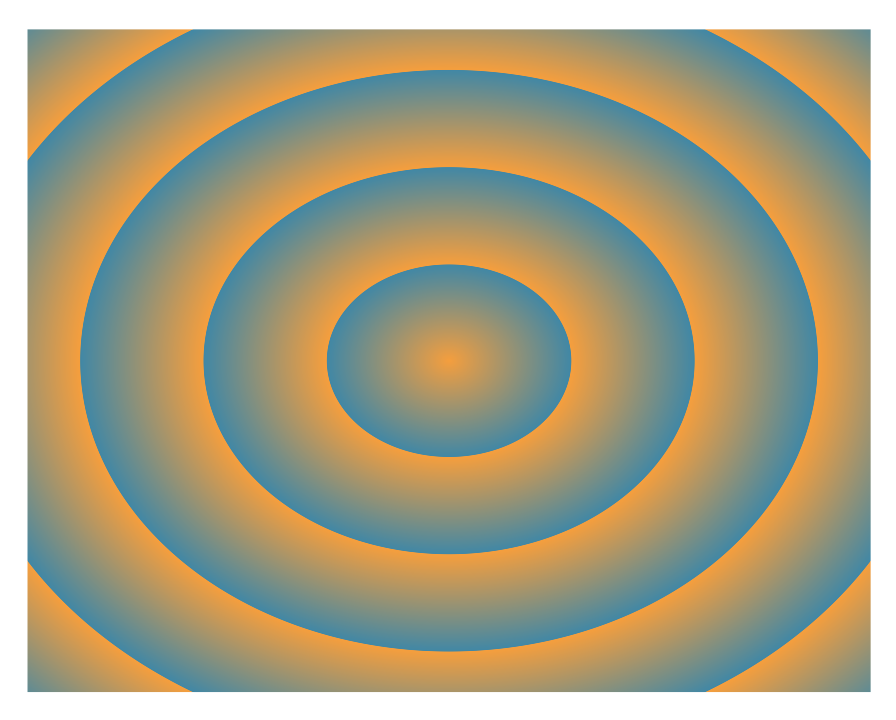
Reproduce this background procedurally as a Shadertoy shader.

```glsl
const vec3 MARGIN_COLOR = vec3(1.0);
const vec3 RING_INNER = vec3(0.96, 0.62, 0.24);
const vec3 RING_OUTER = vec3(0.25, 0.53, 0.65);

// All lengths are fractions of the canvas width and height
const vec2 CENTER = vec2(0.5012, 0.499);
const vec2 PANEL_HALF_SIZE = vec2(0.4705, 0.4602);
const vec2 RING_SPACING = vec2(0.1376, 0.1351);

// Sawtooth ramp from 0 to 1 with a softened drop at each whole radius
float ringRamp(float radius) {
    float width = max(length(vec2(dFdx(radius), dFdy(radius))), 1e-4);
    float phase = fract(radius + 0.5 * width);
    return phase * (1.0 - smoothstep(1.0 - width, 1.0, phase));
}

// Pixel coverage of a centred rectangle
float panelMask(vec2 offset) {
    vec2 inside = (PANEL_HALF_SIZE - abs(offset)) * iResolution.xy;
    vec2 coverage = clamp(inside + 0.5, 0.0, 1.0);
    return coverage.x * coverage.y;
}

void mainImage(out vec4 fragColor, in vec2 fragCoord) {
    vec2 offset = fragCoord / iResolution.xy - CENTER;

    // Concentric elliptical gradients
    float ramp = ringRamp(length(offset / RING_SPACING));
    vec3 rings = mix(RING_INNER, RING_OUTER, ramp);

    // Plain margin around the panel
    fragColor = vec4(mix(MARGIN_COLOR, rings, panelMask(offset)), 1.0);
}
```
